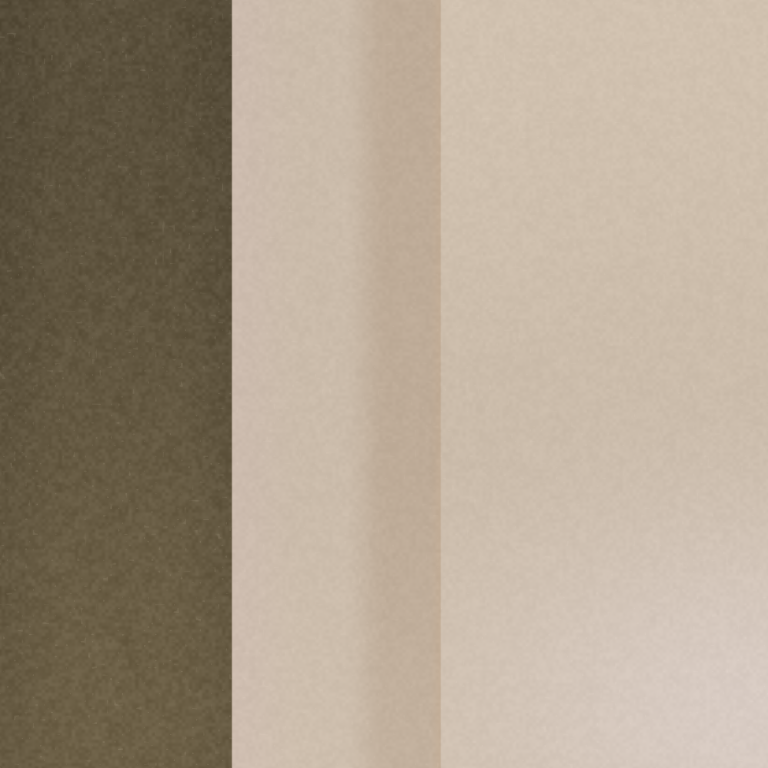
Write a three.js fragment shader that draws this background.

```glsl
// Dark olive band beside two matte beige panels with a soft vertical fold and fine grain.
varying vec2 vUv;

const float BAND_EDGE = 0.302;    // olive band to strip
const float PANEL_EDGE = 0.574;   // strip to wide panel
const float FOLD_START = 0.445;
const float FOLD_END = 0.505;
const float EDGE_SOFT = 0.0014;
const float GRAIN_CELLS = 230.0;
const float GRAIN_DARK = 0.10;
const float GRAIN_LIGHT = 0.045;

const vec3 OLIVE_TOP = vec3(0.355, 0.315, 0.235);
const vec3 OLIVE_BOTTOM = vec3(0.425, 0.375, 0.275);
const vec3 STRIP_ROSE = vec3(0.800, 0.733, 0.680);
const vec3 STRIP_BEIGE = vec3(0.795, 0.735, 0.668);
const vec3 FOLD_SHADE = vec3(0.745, 0.672, 0.595);
const vec3 FOLD_RIM = vec3(0.765, 0.675, 0.580);
const vec3 PANEL_BEIGE = vec3(0.808, 0.748, 0.678);
const vec3 PANEL_GLOW = vec3(0.848, 0.798, 0.768);

float hash(vec2 p) {
  vec3 q = fract(vec3(p.xyx) * 0.1031);
  q += dot(q, q.yzx + 33.33);
  return fract((q.x + q.y) * q.z);
}

float valueNoise(vec2 p) {
  vec2 cell = floor(p);
  vec2 f = fract(p);
  f = f * f * (3.0 - 2.0 * f);
  float low = mix(hash(cell), hash(cell + vec2(1.0, 0.0)), f.x);
  float high = mix(hash(cell + vec2(0.0, 1.0)), hash(cell + vec2(1.0)), f.x);
  return mix(low, high, f.y);
}

// Layered noise centred on zero
float grain(vec2 uv) {
  float sum = 0.0;
  float weight = 0.5;
  vec2 p = uv * GRAIN_CELLS;
  for (int i = 0; i < 3; i++) {
    sum += weight * (valueNoise(p) - 0.5);
    p = p * 0.53 + 17.3;
    weight *= 0.5;
  }
  return sum;
}

float edge(float at, float x) {
  return smoothstep(at - EDGE_SOFT, at + EDGE_SOFT, x);
}

vec3 oliveBand(vec2 uv) {
  vec3 color = mix(OLIVE_BOTTOM, OLIVE_TOP, smoothstep(0.0, 0.95, uv.y));
  float sides = mix(0.94, 1.0, smoothstep(0.0, 0.09, uv.x));
  sides *= 1.0 - 0.05 * smoothstep(0.22, BAND_EDGE, uv.x);
  return color * sides;
}

vec3 foldedStrip(vec2 uv) {
  vec3 color = mix(STRIP_ROSE, STRIP_BEIGE, smoothstep(BAND_EDGE, 0.40, uv.x));
  color += 0.012 * (1.0 - smoothstep(0.0, 0.45, uv.y));
  float shade = smoothstep(FOLD_START, FOLD_END, uv.x);
  shade *= mix(0.72, 1.0, smoothstep(0.0, 0.4, uv.y));
  color = mix(color, FOLD_SHADE, shade);
  float rim = smoothstep(PANEL_EDGE - 0.016, PANEL_EDGE, uv.x);
  return mix(color, FOLD_RIM, 0.6 * rim);
}

vec3 widePanel(vec2 uv) {
  vec3 color = PANEL_BEIGE;
  color -= 0.016 * exp(-pow((uv.y - 0.42) / 0.2, 2.0));
  color += 0.010 * smoothstep(0.6, 1.0, uv.y);
  // Pale light in the lower right corner
  float reach = length((uv - vec2(1.0, 0.06)) / vec2(0.46, 0.34));
  return mix(color, PANEL_GLOW, 0.95 * exp(-1.6 * reach * reach));
}

void main() {
  float inStrip = edge(BAND_EDGE, vUv.x);
  vec3 color = mix(oliveBand(vUv), foldedStrip(vUv), inStrip);
  color = mix(color, widePanel(vUv), edge(PANEL_EDGE, vUv.x));

  // Grain is stronger on the olive, with sparse bright flecks
  float g = grain(vUv);
  float fleck = smoothstep(0.86, 1.0, valueNoise(vUv * GRAIN_CELLS * 0.9 + 71.0));
  color += g * mix(GRAIN_DARK, GRAIN_LIGHT, inStrip);
  color += fleck * mix(0.05, 0.012, inStrip);

  gl_FragColor = vec4(color, 1.0);
}
```
